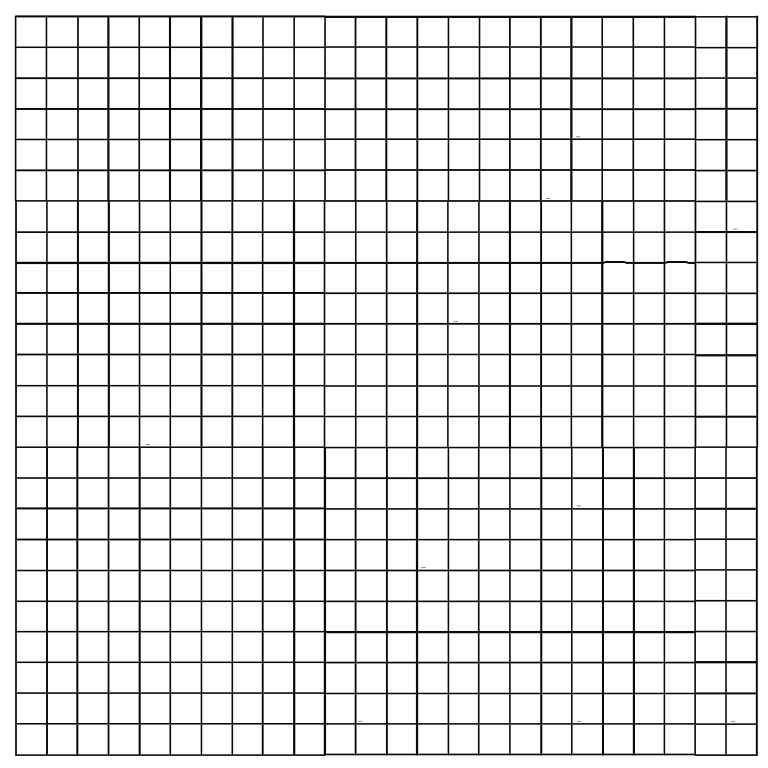
Give the GLSL for this pattern, as a Shadertoy shader.

```glsl
const float CELLS = 24.0;
const vec2 GRID_MIN = vec2(0.0208, 0.0172);
const vec2 GRID_MAX = vec2(0.9857, 0.9785);
const vec3 PAPER = vec3(1.0);
const vec3 INK = vec3(0.03);

float hash(vec2 p) {
    vec3 q = fract(p.xyx * 0.1031);
    q += dot(q, q.yzx + 33.33);
    return fract((q.x + q.y) * q.z);
}

// Share of a pixel covered by a band of the given width
float bandCoverage(float offset, float width, float pixel) {
    float upper = min(offset + 0.5 * pixel, 0.5 * width);
    float lower = max(offset - 0.5 * pixel, -0.5 * width);
    return clamp((upper - lower) / pixel, 0.0, 1.0);
}

// Ruled line nearest to pos; each block shifts and weights it a little
float ruledLine(float pos, float index, float block, float seed, float pitch, float pixel) {
    vec2 key = vec2(index + seed, block * 7.0 + seed);
    float weight = hash(key);
    float width = mix(0.0020, 0.0031, weight * weight);
    float shift = (hash(key + 41.0) - 0.5) * 0.0011;
    return bandCoverage((pos - index) * pitch - shift, width, pixel);
}

// Small lifted stretches of one line inside two cells
float lineLift(float x, float index) {
    float bump = 0.0;
    for (float cell = 19.0; cell < 22.0; cell += 2.0) {
        bump += smoothstep(0.0, 0.12, x - cell) * smoothstep(0.8, 0.68, x - cell);
    }
    return abs(index - 16.0) < 0.5 ? bump * 0.0012 : 0.0;
}

// Sparse faint dashes just above the lower edge of a cell
float speck(vec2 g, vec2 pitch, vec2 pixel) {
    vec2 cell = floor(g);
    float present = step(hash(cell + 83.0), 0.012);
    vec2 center = vec2(mix(0.12, 0.3, hash(cell + 19.0)), 0.09);
    vec2 offset = (g - cell - center) * pitch;
    return 0.6 * present * bandCoverage(offset.x, 0.006, pixel.x)
                         * bandCoverage(offset.y, 0.0009, pixel.y);
}

float insideSpan(float p, float lo, float hi, float pixel) {
    return bandCoverage(p - 0.5 * (lo + hi), hi - lo + 0.002, pixel);
}

void mainImage(out vec4 fragColor, in vec2 fragCoord) {
    vec2 uv = fragCoord / iResolution.xy;
    vec2 pixel = 1.0 / iResolution.xy;
    vec2 pitch = (GRID_MAX - GRID_MIN) / CELLS;
    vec2 g = (uv - GRID_MIN) / pitch;
    vec2 index = clamp(floor(g + 0.5), 0.0, CELLS);

    // Blocks where the ruling is joined
    float columnBlock = step(10.0, g.x) + step(22.0, g.x);
    float rowBlock = step(10.0, g.y) + step(18.0, g.y);

    float liftedY = g.y - lineLift(g.x, index.y) / pitch.y;
    float vertical = ruledLine(g.x, index.x, rowBlock, 3.0, pitch.x, pixel.x)
                   * insideSpan(uv.y, GRID_MIN.y, GRID_MAX.y, pixel.y);
    float horizontal = ruledLine(liftedY, index.y, columnBlock, 57.0, pitch.y, pixel.y)
                     * insideSpan(uv.x, GRID_MIN.x, GRID_MAX.x, pixel.x);

    // Dust only falls inside the sheet of cells
    vec2 inside = step(vec2(0.0), g) * step(g, vec2(CELLS));
    float dust = speck(g, pitch, pixel) * inside.x * inside.y;

    float ink = max(max(vertical, horizontal), dust);
    fragColor = vec4(mix(PAPER, INK, ink), 1.0);
}
```
